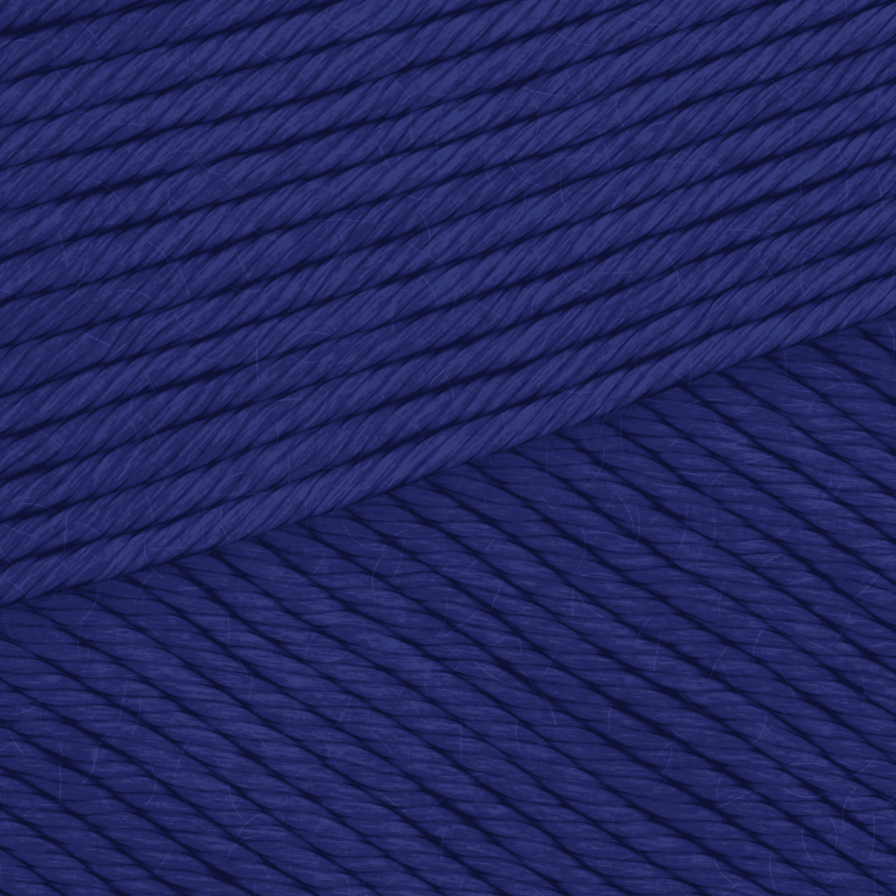
A Shadertoy shader for this texture:

```glsl
// Two crossing layers of twisted blue wool yarn with fine stray fibres.

const vec3 GAP_COLOR = vec3(0.055, 0.065, 0.20);
const vec3 SHADE_COLOR = vec3(0.08, 0.10, 0.285);
const vec3 BODY_COLOR = vec3(0.13, 0.148, 0.375);
const vec3 LIGHT_COLOR = vec3(0.205, 0.225, 0.48);

const float UPPER_SPACING = 0.047;   // width of a strand in the upper layer
const float LOWER_SPACING = 0.041;   // width of a strand in the lower layer
const float UPPER_ANGLE = 0.31;      // radians above the horizontal
const float LOWER_ANGLE = 0.61;      // radians below the horizontal
const float UPPER_TAPER = 0.15;      // narrowing of the upper layer to the right
const float PLY_PITCH = 0.037;       // distance between twists along a strand
const float PLY_SLANT = 0.85;        // lean of the twists, in strand widths
const float FIBRE_ANGLE = 0.52;      // lean of the fibres against the strand
const vec2 FIBRE_SIZE = vec2(0.018, 0.0028);
const float GRAIN_SIZE = 0.0032;
const float WOBBLE = 0.010;
const float SHADOW_REACH = 0.03;
const float HAIR_CELLS = 26.0;
const float HAIR_WIDTH = 0.0007;
const float HAIR_STRENGTH = 0.24;

float hash(vec2 p) {
    return fract(sin(dot(p, vec2(127.1, 311.7))) * 43758.5453);
}

float noise(vec2 p) {
    vec2 i = floor(p), f = fract(p);
    f = f * f * (3.0 - 2.0 * f);
    return mix(mix(hash(i), hash(i + vec2(1, 0)), f.x),
               mix(hash(i + vec2(0, 1)), hash(i + vec2(1, 1)), f.x), f.y);
}

vec2 rotate(vec2 p, float a) {
    float c = cos(a), s = sin(a);
    return vec2(c * p.x + s * p.y, c * p.y - s * p.x);
}

// Lower rim of the upper layer.
float rimHeight(float x) {
    return 0.316 + 0.30 * x + 0.038 * x * x;
}

// Brightness of parallel strands; st holds the distances along and across them.
float yarnTone(vec2 st, float spacing) {
    float row = floor(st.y / spacing);
    float across = 2.0 * fract(st.y / spacing) - 1.0;
    float seed = hash(vec2(row, spacing * 100.0));

    // Plies wind around the strand as a helix.
    float turn = (st.x - PLY_SLANT * spacing * asin(0.96 * across)) / PLY_PITCH;
    turn += 7.0 * seed + 0.9 * noise(vec2(st.x * 14.0, row));
    float side = 2.0 * fract(turn) - 1.0;
    float bulge = sqrt(1.0 - 0.95 * side * side);
    float groove = smoothstep(0.0, 0.36, 1.0 - abs(side));
    groove = mix(1.0, groove, 0.55 + 0.45 * noise(st * 45.0));

    // Rounded body with a scalloped outline and gaps of uneven depth.
    float pinch = 0.34 * (bulge - 0.72) + 0.26 * (noise(vec2(st.x * 22.0, row + 5.0)) - 0.5);
    float gap = smoothstep(-0.04, 0.36, 1.0 - abs(across) + pinch);
    float body = sqrt(1.0 - across * across);

    vec2 fibrePoint = rotate(st, FIBRE_ANGLE) / FIBRE_SIZE;
    float fibre = 0.6 * noise(fibrePoint) + 0.4 * noise(fibrePoint * 1.8 + 17.0);
    float tone = 0.03 + 0.34 * body + 0.29 * groove + 0.13 * bulge;
    tone += 0.07 * across - 0.05 * side + 0.48 * (fibre - 0.5) + 0.08 * (seed - 0.5);
    return gap * tone;
}

// Coverage of short curved hairs scattered over a jittered grid.
float looseHairs(vec2 uv, float pixel) {
    float cover = 0.0;
    vec2 cell = floor(uv * HAIR_CELLS);
    for (int k = 0; k < 9; k++) {
        vec2 id = cell + vec2(k % 3 - 1, k / 3 - 1);
        vec2 center = (id + vec2(hash(id), hash(id + 31.7))) / HAIR_CELLS;
        vec2 p = rotate(uv - center, 6.2832 * hash(id + 57.3));
        float bend = 30.0 * (hash(id + 83.1) - 0.5);
        float away = abs(p.y - bend * p.x * p.x) / sqrt(1.0 + 4.0 * bend * bend * p.x * p.x);
        float line = 1.0 - smoothstep(HAIR_WIDTH - 0.5 * pixel, HAIR_WIDTH + pixel, away);
        float ends = 1.0 - smoothstep(0.014, 0.03, abs(p.x));
        cover = max(cover, line * ends * hash(id + 11.9));
    }
    return cover;
}

vec3 yarnColor(float tone) {
    vec3 color = mix(GAP_COLOR, SHADE_COLOR, smoothstep(0.0, 0.26, tone));
    color = mix(color, BODY_COLOR, smoothstep(0.24, 0.58, tone));
    return mix(color, LIGHT_COLOR, smoothstep(0.58, 0.95, tone));
}

void mainImage(out vec4 fragColor, in vec2 fragCoord) {
    vec2 uv = fragCoord / iResolution.xy;
    float pixel = 1.0 / min(iResolution.x, iResolution.y);

    // Upper layer follows the gently curved rim and flattens with height.
    float above = uv.y - rimHeight(uv.x);
    float sway = WOBBLE * (noise(uv * vec2(5.0, 9.0)) - 0.5);
    float rise = above * (1.0 + UPPER_TAPER * uv.x) * cos(UPPER_ANGLE) + sway;
    float upper = yarnTone(vec2(rotate(uv, UPPER_ANGLE).x, rise), UPPER_SPACING);

    // Lower layer runs beneath it and lies in its shadow near the rim.
    vec2 lowerPoint = rotate(uv, -LOWER_ANGLE);
    lowerPoint.y += 1.4 * WOBBLE * (noise(uv * 6.0 + 9.0) - 0.5);
    float lower = 0.95 * yarnTone(lowerPoint, LOWER_SPACING);
    lower *= 1.0 - 0.45 * exp(min(above, 0.0) / SHADOW_REACH);

    float tone = mix(lower, upper, smoothstep(-pixel, pixel, rise));
    tone *= 0.94 + 0.12 * noise(uv * 3.0 + 4.0);
    tone += 0.14 * (noise(uv / GRAIN_SIZE) - 0.5) + HAIR_STRENGTH * looseHairs(uv, pixel);
    fragColor = vec4(yarnColor(tone), 1.0);
}
```
